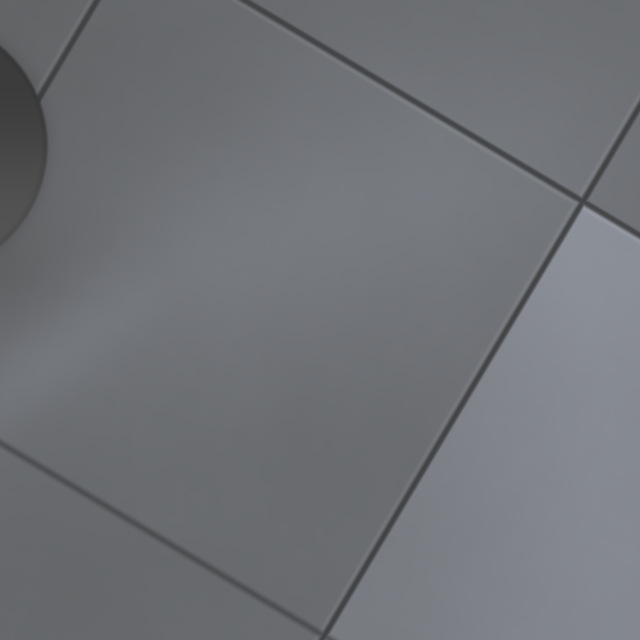
Give the GLSL for this texture, as a Shadertoy shader.

```glsl
// Grey floor tiles on a tilted square grid with thin dark joints, under soft light.
// The canvas is rotated into grid space, joints are distances to grid lines, and
// broad gaussian lights, layered sines and one round dark foot finish the floor.

// Layout, in canvas heights
const vec2  GRID_CORNER = vec2(0.911, 0.685);  // a crossing of two joints
const vec2  TILE_SIZE   = vec2(0.813, 0.790);
const float GRID_TILT   = -0.537;              // radians
const float JOINT_HALF  = 0.0043;
const float JOINT_BLUR  = 0.0024;
const float FAR_BLUR    = 0.0050;              // softer joint of the lowest row
const vec2  FOOT_CENTER = vec2(-0.128, 0.772);
const float FOOT_RADIUS = 0.202;

// Colours
const vec3 TILE_SHADE = vec3(0.365, 0.372, 0.378);
const vec3 TILE_SHEEN = vec3(0.530, 0.545, 0.575);
const vec3 JOINT      = vec3(0.235, 0.238, 0.245);
const vec3 FOOT_DARK  = vec3(0.235, 0.235, 0.237);
const vec3 FOOT_LIGHT = vec3(0.325, 0.325, 0.328);

// Strengths
const float MOTTLE  = 0.035;
const float GRAIN   = 0.012;
const float LIP     = 0.035;   // light edge beside each joint

mat2 rotation(float a) {
    float c = cos(a), s = sin(a);
    return mat2(c, s, -s, c);
}

// Gaussian spot, stretched by radius and turned by angle
float spot(vec2 p, vec2 center, vec2 radius, float angle) {
    vec2 d = (rotation(-angle) * (p - center)) / radius;
    return exp(-dot(d, d));
}

// Layered sines: each layer is turned, bent by the last and made finer
float layeredSines(vec2 p) {
    float sum = 0.0, gain = 0.5;
    for (int i = 0; i < 5; i++) {
        p = rotation(1.1) * p * 1.7 + 0.6 * sin(p.yx);
        sum += gain * sin(p.x) * sin(p.y);
        gain *= 0.65;
    }
    return sum;
}

// Light on the floor: 0 is shade, 1 is sheen
float floorLight(vec2 p, vec2 tile) {
    float light = 0.29;
    light += 0.30 * spot(p, vec2(0.50, 0.66), vec2(0.42, 0.20), 0.45);
    light += 0.22 * spot(p, vec2(0.06, 0.42), vec2(0.22, 0.06), 0.62);
    light += 0.14 * spot(p, vec2(0.85, 0.62), vec2(0.25), 0.0);
    light -= 0.12 * spot(p, vec2(0.00, 0.00), vec2(0.30), 0.0);
    light -= 0.16 * spot(p, vec2(0.00, 1.00), vec2(0.30), 0.0);
    light -= 0.24 * spot(p, vec2(0.00, 0.57), vec2(0.15, 0.08), 0.5);
    // Tiles of the right column face the window
    float facing = step(-0.5, tile.x) * step(tile.y, -0.5);
    light += facing * (0.34 + 0.30 * smoothstep(0.5, 1.0, p.x));
    return light;
}

void mainImage(out vec4 fragColor, in vec2 fragCoord) {
    vec2 p = fragCoord / iResolution.y;
    float pixel = 1.0 / iResolution.y;

    // Grid space: x runs across the columns, y up the rows
    vec2 q = rotation(-GRID_TILT) * (p - GRID_CORNER);
    vec2 tile = floor(q / TILE_SIZE);
    vec2 line = round(q / TILE_SIZE);
    vec2 offset = q - line * TILE_SIZE;

    // Tile surface
    float light = floorLight(p, tile);
    light += MOTTLE * layeredSines(p * 7.0 + tile * 3.7);
    light += GRAIN * layeredSines(p * 60.0);
    vec3 color = mix(TILE_SHADE, TILE_SHEEN, light);

    // Light lips on the lower left side of the joints
    vec2 lip = exp(-pow((offset + 2.1 * JOINT_HALF) / 0.0028, vec2(2.0)));
    color += LIP * max(lip.x, lip.y * step(-0.5, line.y));

    // Joints, the lowest row out of focus
    float isFar = step(line.y, -0.5);
    vec2 blur = vec2(JOINT_BLUR, mix(JOINT_BLUR, FAR_BLUR, isFar)) + 0.5 * pixel;
    vec2 joint = 1.0 - smoothstep(JOINT_HALF - blur, JOINT_HALF + blur, abs(offset));
    joint *= vec2(0.88, mix(0.85, 0.68, isFar));
    color = mix(color, JOINT, max(joint.x, joint.y));

    // Round foot with a contact shadow and a darker rim
    float foot = length(p - FOOT_CENTER) - FOOT_RADIUS;
    color *= 1.0 - 0.10 * exp(-max(foot, 0.0) / 0.012);
    vec3 footColor = mix(FOOT_LIGHT, FOOT_DARK, smoothstep(0.64, 0.88, p.y));
    footColor *= 1.0 - 0.10 * smoothstep(-0.012, 0.0, foot);
    color = mix(footColor, color, smoothstep(-0.002 - pixel, 0.002 + pixel, foot));

    fragColor = vec4(color, 1.0);
}
```
